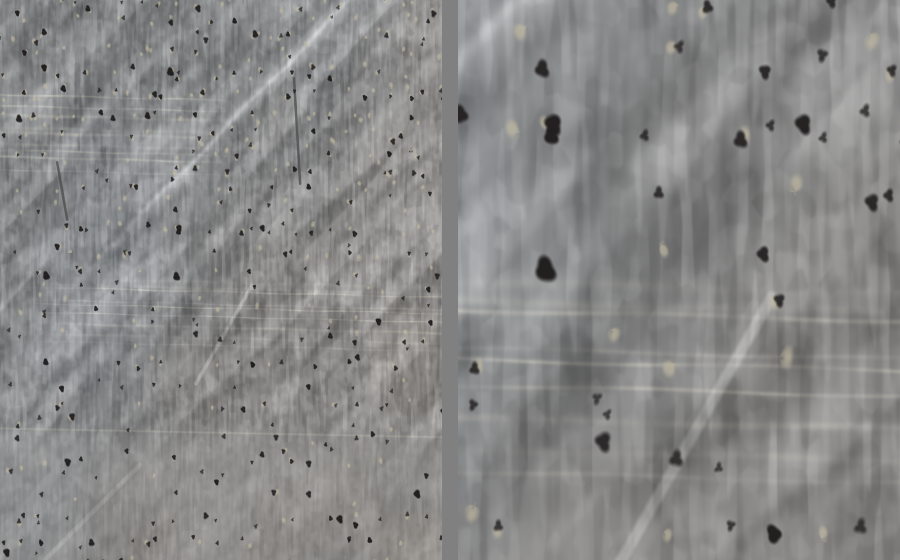
Left, the full canvas; right, a detail of the centre.
Give the GLSL for this texture, as a Shadertoy shader.

```glsl
float hash(vec2 p) {
    vec3 q = fract(p.xyx * vec3(0.1031, 0.1030, 0.0973));
    q += dot(q, q.yzx + 33.33);
    return fract((q.x + q.y) * q.z);
}

// Soft cellular noise: random cell values blended by distance, centred on zero
float cells(vec2 p) {
    vec2 id = floor(p);
    float sum = 0.0, total = 0.0;
    for (int y = -1; y <= 1; y++)
    for (int x = -1; x <= 1; x++) {
        vec2 c = id + vec2(x, y);
        vec2 d = c + vec2(hash(c), hash(c + 57.3)) - p;
        float w = exp(-7.0 * dot(d, d));
        sum += w * (hash(c + 19.7) - 0.5);
        total += w;
    }
    return sum / total;
}

float segment(vec2 p, vec2 a, vec2 b, float width) {
    vec2 ab = b - a;
    float t = clamp(dot(p - a, ab) / dot(ab, ab), 0.0, 1.0);
    return 1.0 - smoothstep(width * 0.3, width, length(p - a - ab * t));
}

// Bundle of near-horizontal scratches, broken along their length
float scratches(vec2 p, float centre, float spread, float seed) {
    float light = 0.0;
    for (float i = 0.0; i < 9.0; i++) {
        float r = hash(vec2(i, seed)), s = hash(vec2(seed, i + 5.0));
        float y = centre + spread * ((i + r) / 9.0 - 0.5) - 0.025 * p.x;
        float d = abs(p.y - y + 0.0008 * sin(p.x * 31.0 + i * 4.0));
        float broken = 0.65 + 0.25 * sin(p.x * 23.0 + r * 40.0) + 0.2 * sin(p.x * 87.0 + s * 30.0);
        light += exp(-pow(d / mix(0.0014, 0.0035, s), 2.0)) * broken * mix(0.25, 1.0, r);
    }
    return light;
}

void mainImage(out vec4 fragColor, in vec2 fragCoord) {
    vec2 p = fragCoord / iResolution.y;
    float across = (p.y - 1.03 * p.x) * 0.7;
    float along = (p.x + p.y) * 0.7;
    float smoothArea = 1.0 - smoothstep(0.19, 0.25, p.y);
    float rough = mix(1.0, 0.6, smoothArea);

    // Mottled metal with fine vertical brushing
    float mottle = 0.10 * cells(p * 34.0) + 0.07 * cells(p * 9.0) + 0.07 * cells(p * vec2(130.0, 95.0));
    float brushing = 0.10 * cells(p * vec2(210.0, 22.0)) + 0.06 * cells(p * vec2(90.0, 9.0) + 40.0);
    float value = 0.545 + rough * (mottle + brushing) + 0.012 * smoothArea;

    // Diagonal polish bands
    float bands = 0.15 * cells(vec2(across * 42.0, along * 5.0) + 11.0);
    float edge = across - 0.25 + 0.002 * sin(along * 27.0);
    float fade = smoothstep(0.42, 0.75, along);
    bands += fade * (0.12 * exp(-pow(edge / 0.005, 2.0)) + 0.065 * exp(-pow((edge + 0.003) / 0.018, 2.0)));
    bands += 0.06 * exp(-pow((across - 0.205) / 0.014, 2.0));
    value += bands * mix(1.0, 0.45, smoothArea);

    // Tints: cool at the left, warm at the top right
    float warm = smoothstep(0.12, -0.25, across - 0.25 * p.y) - 0.45 + 0.5 * cells(p * 7.0 + 80.0);
    vec3 color = vec3(value) + warm * vec3(0.018, 0.003, -0.016);

    // Pale horizontal scratches
    float upper = scratches(p, 0.762, 0.14, 3.0) * (1.0 - smoothstep(0.28, 0.45, p.x));
    float lower = scratches(p, 0.455, 0.13, 8.0) * smoothstep(0.02, 0.18, p.x);
    float seam = exp(-pow((p.y - 0.235 + 0.02 * p.x) / 0.002, 2.0));
    color += vec3(0.13, 0.125, 0.10) * (upper + lower + 0.5 * seam);

    // Single slanted scratches, light then dark
    color += 0.11 * segment(p, vec2(0.45, 0.49), vec2(0.35, 0.315), 0.005);
    color += 0.06 * segment(p, vec2(0.25, 0.17), vec2(0.08, 0.0), 0.006);
    float gouge = segment(p, vec2(0.525, 0.86), vec2(0.536, 0.672), 0.0035)
                + segment(p, vec2(0.102, 0.71), vec2(0.12, 0.608), 0.0035);
    color = mix(color, vec3(0.29), 0.75 * gouge);

    // Cream flecks and dark pits with chipped pale rims
    for (float layer = 0.0; layer < 3.0; layer++) {
        vec2 q = p * (21.0 + 4.0 * layer) + layer * 13.7;
        vec2 id = floor(q);
        float r = hash(id + 3.1), size = hash(id + 7.7);
        vec2 d = fract(q) - 0.25 - 0.5 * vec2(hash(id), hash(id + 41.0));
        d.x += 0.3 * (size - 0.5) * d.y;
        float wobble = 0.018 * sin(3.0 * atan(d.y, d.x) + r * 50.0);
        float pit = length(d * vec2(1.15, 0.85)) + wobble;
        float radius = mix(0.07, 0.14, size * size);
        vec2 shift = 0.11 * vec2(cos(r * 90.0), sin(r * 90.0));
        float chip = 1.0 - smoothstep(0.03, 0.13, length((d - shift) * vec2(1.2, 0.8)) + wobble);
        float chipped = step(hash(id + 91.0), mix(0.15, 0.6, smoothstep(0.3, 0.9, p.y)));
        color = mix(color, vec3(0.76, 0.73, 0.63), 0.65 * chip * chipped * step(r, 0.55));
        float dark = 1.0 - smoothstep(radius - 0.045, radius + 0.035, pit);
        color = mix(color, vec3(0.13, 0.12, 0.12), dark * step(r, 0.2) * mix(0.7, 1.0, size));
    }
    fragColor = vec4(clamp(color, 0.0, 1.0), 1.0);
}
```
